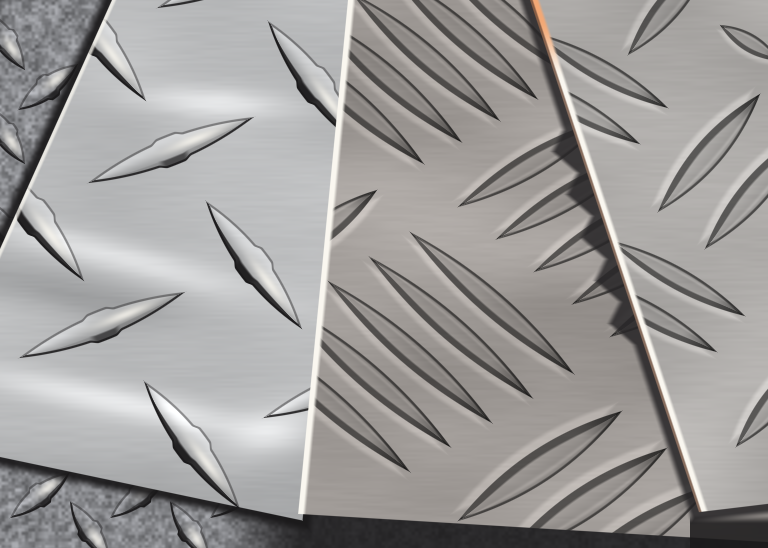
This texture is drawn by a WebGL 1 fragment shader. Its source:

```glsl
precision highp float;
uniform vec2 u_resolution;

#define SPAN vec2(7.68, 5.48)
#define LEFT_METAL vec3(.73, .735, .74)
#define MID_METAL vec3(.615, .595, .58)
#define RIGHT_METAL vec3(.665, .655, .645)
#define FLOOR_METAL vec3(.52, .525, .54)
#define INK vec3(.1, .095, .1)
#define SHINE vec3(.98, .97, .94)
#define RIDGE_W .125
#define STUD_W .15
#define GRAIN .022

vec2 p;
float px;

float hash(vec2 q) { return fract(sin(dot(q, vec2(127.1, 311.7))) * 43758.5); }

float noise(vec2 q) {
  vec2 i = floor(q), f = fract(q);
  f *= f * (3. - 2. * f);
  return mix(mix(hash(i), hash(i + vec2(1, 0)), f.x),
             mix(hash(i + vec2(0, 1)), hash(i + vec2(1, 1)), f.x), f.y);
}

float ramp(float a, float b, float x) { return smoothstep(a, b, x); }
float fill(float d) { return 1. - ramp(-px, px, d); }

// Soft light stretched along a slope
float glow(vec2 c, vec2 size, float slope) {
  vec2 d = p - c;
  d.y -= slope * d.x;
  d /= size;
  return exp(-dot(d, d));
}

// Position along (-1..1) and across a bar with half-axis h
vec2 barSpace(vec2 c, vec2 h) {
  float len = length(h);
  vec2 t = h / len, d = p - c;
  return vec2(dot(d, t) / len, dot(d, vec2(-t.y, t.x)));
}

// Pressed ridge; the sign of w selects the lit flank
void ridge(inout vec3 col, vec2 c, vec2 h, float w) {
  vec2 q = barSpace(c, h);
  float v = q.y * sign(w), b = abs(w) * (1. - q.x * q.x);
  float s = v / max(b, .001);
  vec3 base = col;
  float flank = 1. - ramp(-.04, .02, abs(v - .6 * abs(w)) - b);
  col = mix(col, base * 1.16 + .02, .85 * flank);
  float wall = .5 - .55 * q.x * q.x;
  float shade = mix(.92 + .1 * s, .5, ramp(wall - .1, wall + .1, s));
  shade *= 1. - .5 * ramp(-.035, -.015, -v - b);
  shade += .12 * exp(-50. * (s + .55) * (s + .55));
  shade *= 1. - .4 * ramp(.45, .95, q.x);
  col = mix(col, base * shade, fill(abs(v) - b));
}

// Pointed stud with a knuckle at its middle
void stud(inout vec3 col, vec2 c, vec2 h, float w, float dark) {
  vec2 q = barSpace(c, h);
  float a = abs(q.x), knuckle = 1. - ramp(.1, .2, a);
  float b = w * (.85 * (1. - a * a) + .2 * knuckle);
  float s = q.y / max(b, .001);
  vec3 body = col * mix(1.15, .85, ramp(-.9, .7, s + .5 * q.x));
  vec2 g = (q - vec2(.3, -.01)) / vec2(.35, .05);
  body = mix(body, SHINE, .8 * exp(-dot(g, g)));
  body = mix(body, INK, dark * ramp(.45, .6, s + .15 * q.x));
  body = mix(body, INK, .6 * knuckle * ramp(.4, .55, s));
  float rim = ramp(-.03, -.015, abs(q.y) - b);
  body = mix(body, INK, rim * mix(.5, .85, step(0., q.y)));
  col = mix(col, body, fill(abs(q.y) - b));
}

void main() {
  p = gl_FragCoord.xy / u_resolution * SPAN;
  p.y = SPAN.y - p.y;
  px = .75 * SPAN.x / u_resolution.x;

  // Plate outlines, negative inside
  float leftSide = (1.12 - .45 * p.y - p.x) * .91;
  float midSide = 3.48 - .097 * p.y - p.x;
  float leftD = max(max(leftSide, p.y - 4.57 - .21 * p.x), -midSide - .05);
  float midD = max(midSide, p.y - 4.96 - .06 * p.x);
  float rightSide = (5.3 + .33 * p.y - p.x) * .95;
  float rightD = max(rightSide, p.y - 5.96 + .12 * p.x);

  // Rough floor with small studs
  vec3 col = FLOOR_METAL * (.65 + .4 * noise(p * 30.) + .3 * noise(p * 11.));
  for (int i = 0; i < 5; i++) {
    float k = float(i), odd = mod(k, 2.);
    vec2 down = vec2(.2, .3), up = vec2(.3, -.23);
    stud(col, vec2(.05 + .43 * odd, .4 + .47 * k), mix(down, up, odd), .13, .6);
    stud(col, vec2(.4 + .5 * k, 4.95 + .36 * odd), mix(up, down, odd), .12, .6);
  }
  col = mix(col, INK, .92 * (1. - ramp(.03, .15, leftD)));
  col = mix(col, INK, .85 * ramp(2., 3.1, p.x) * step(3., p.y));

  // Left plate with broad reflections
  float brushed = GRAIN * (noise(vec2(p.x * 4. + p.y, p.y * 45.)) - .5);
  float cloudy = noise(p * vec2(.9, 1.6) + 3.) - .5;
  vec3 metal = LEFT_METAL + brushed + .07 * cloudy - .09 * ramp(3.9, 5.1, p.y);
  metal += .17 * glow(vec2(1.1, 2.55), vec2(1.3, .17), .25);
  metal += .16 * glow(vec2(2.1, 1.02), vec2(.8, .14), .05);
  metal += .18 * glow(vec2(1.1, 4.), vec2(1.5, .16), .2);
  metal += .14 * glow(vec2(2.75, 4.3), vec2(.5, .25), -.3);
  metal -= .1 * glow(vec2(.5, 2.9), vec2(1.4, .2), .2);
  for (int i = 0; i < 3; i++) {
    for (int j = 0; j < 2; j++) {
      float a = float(i), b = float(j);
      vec2 falling = vec2(3.16, .85) + a * vec2(-.62, 1.8) - b * vec2(2.18, .48);
      vec2 rising = vec2(2.4, -.25) + a * vec2(-.69, 1.75) + b * vec2(2.44, .6);
      if (i + j < 3) stud(metal, falling, vec2(.48, .64), STUD_W * 1.1, .85);
      stud(metal, rising, vec2(.83, -.33), STUD_W, .12);
    }
  }
  metal = mix(metal, SHINE, .75 * ramp(-.05, -.02, leftSide));
  col = mix(col, metal, fill(leftD));

  // Middle plate with crossing ridge groups
  metal = MID_METAL + brushed + .1 * cloudy;
  metal += .05 * glow(vec2(4.2, 2.1), vec2(1.2, .6), .1);
  for (int i = 0; i < 5; i++) {
    float k = float(i);
    ridge(metal, vec2(3.5, 1.) + k * vec2(.38, -.215), vec2(.74, .64), RIDGE_W);
    ridge(metal, vec2(4.92, 3.03) + k * vec2(-.41, .245), vec2(.82, .71), RIDGE_W);
    ridge(metal, vec2(5.33, 1.63) + k * vec2(.38, .325), vec2(.75, -.44), -RIDGE_W);
    if (i < 3) ridge(metal, vec2(5.4, 4.66) + k * vec2(.45, .37), vec2(.82, -.55), -.16);
  }
  ridge(metal, vec2(3.2, 2.32), vec2(.57, -.42), .13);
  metal = mix(metal, SHINE, ramp(-.085, -.04, midSide));
  col = mix(col, metal, fill(midD));

  // Shadow and dark notches beside the right plate
  float notch = 1. - abs(2. * fract((p.y - 1.3) / .43) - 1.);
  float reach = .08 + .17 * notch * step(1.3, p.y) * step(p.y, 3.45);
  col = mix(col, INK * 1.5, .85 * (1. - ramp(reach - .03, reach + .05, rightD)));
  col = mix(col, INK, .85 * ramp(5.14, 5.24, p.y) * step(6.9, p.x));

  // Right plate with clipped and paired ridges
  metal = RIGHT_METAL + brushed + .08 * cloudy;
  metal += .06 * glow(vec2(7., 4.3), vec2(.8, 1.), 0.);
  for (int i = 0; i < 2; i++) {
    float k = float(i);
    vec2 c = vec2(6., .7) + k * vec2(.77, 2.08);
    ridge(metal, c, vec2(.68, .38), .11);
    ridge(metal, c + vec2(-.28, .36), vec2(.68, .38), .11);
    ridge(metal, vec2(7.09, 1.53) + k * vec2(.47, .37), vec2(.51, -.59), -.14);
    ridge(metal, vec2(6.7, .05) + k * vec2(1.08, 3.92), vec2(.42, -.5), -.13);
  }
  ridge(metal, vec2(7.5, .43), vec2(.3, .18), .09);
  vec3 rimTint = mix(vec3(.95, .66, .46), SHINE, ramp(.2, .8, p.y));
  metal = mix(metal, rimTint, ramp(-.1, -.06, rightSide));
  metal = mix(metal, vec3(.42, .29, .22), .8 * ramp(-.035, -.015, rightSide));
  col = mix(col, metal, fill(rightD));

  gl_FragColor = vec4(clamp(col, 0., 1.), 1.);
}
```
